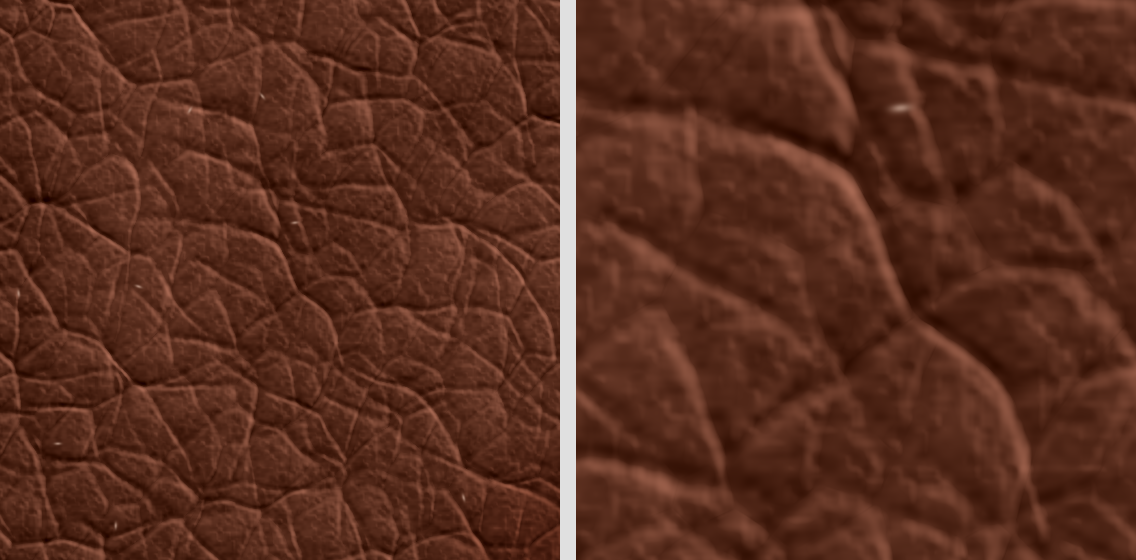
Left: the whole. Right: its middle third, enlarged.
A WebGL 1 fragment shader for this texture:

```glsl
precision highp float;
// Brown grained leather: crossing creases lit from the upper right, with fine pores and dust.

#define CREASE_WIDTH 0.0061
#define DOME_WIDTH 0.024
#define DOME_DEPTH 0.18
#define WARP 0.018
#define GRAIN 0.0025
#define HIGHLIGHT 0.28
#define SHADOW 0.12
#define SIDE_LIGHT 0.08
#define OCCLUSION 2.8
#define MOTTLE 0.072
#define LEATHER vec3(0.322, 0.157, 0.098)
#define TINT vec3(1.0, 0.76, 0.68)

uniform vec2 u_resolution;

const vec2 LIGHT_DIR = vec2(0.58, 0.815);

vec2 hash2(vec2 p) {
  vec3 q = fract(vec3(p.xyx) * vec3(0.1031, 0.1030, 0.0973));
  q += dot(q, q.yzx + 33.33);
  return fract((q.xx + q.yz) * q.zy);
}

float noise(vec2 p) {
  vec2 i = floor(p), f = fract(p);
  f = f * f * f * (f * (f * 6.0 - 15.0) + 10.0);
  float low = mix(hash2(i).x, hash2(i + vec2(1, 0)).x, f.x);
  float high = mix(hash2(i + vec2(0, 1)).x, hash2(i + vec2(1, 1)).x, f.x);
  return mix(low, high, f.y);
}

vec2 noise2(vec2 p) {
  return vec2(noise(p), noise(p + 41.7)) - 0.5;
}

float siteDistance(vec2 p, vec2 offset) {
  vec2 cell = floor(p) + offset;
  return length(cell + 0.05 + 0.9 * hash2(cell) - p);
}

// Soft grooves on the borders of irregular cells: x narrow, y broad
vec2 cellGrooves(vec2 p, vec2 width) {
  float nearest = 9.0;
  for (int y = -1; y <= 1; y++)
  for (int x = -1; x <= 1; x++)
    nearest = min(nearest, siteDistance(p, vec2(x, y)));
  // Every site adds its own border; the nearest one itself adds exactly 1
  vec2 total = vec2(-1.0);
  for (int y = -2; y <= 2; y++)
  for (int x = -2; x <= 2; x++) {
    vec2 d = 0.55 * (siteDistance(p, vec2(x, y)) - nearest) / width;
    total += exp(-d * d);
  }
  return 1.5 * (1.0 - exp(-total));
}

// One family of creases, stretched along a direction; depth fades along them
float creases(vec2 p, float angle, vec2 density, float seed) {
  float c = cos(angle), s = sin(angle);
  vec2 q = vec2(c * p.x + s * p.y, c * p.y - s * p.x);
  vec2 width = vec2(CREASE_WIDTH, DOME_WIDTH);
  vec2 groove = cellGrooves(q * density + seed, width * 0.5 * (density.x + density.y));
  float depth = mix(0.5, 1.4, noise(p * 8.0 + seed));
  return -depth * dot(groove, width * vec2(1.0, DOME_DEPTH));
}

float creaseHeight(vec2 p) {
  vec2 q = p + WARP * 2.0 * noise2(p * 6.0 + 20.0)
             + WARP * 0.5 * noise2(p * 20.0 + 60.0);
  return creases(q, -0.7, vec2(5.4, 7.2), 13.0)
       + 0.8 * creases(q, 0.25, vec2(6.8, 8.2), 37.0)
       + 0.65 * creases(q, 1.45, vec2(8.0, 12.0), 71.0);
}

float grainHeight(vec2 p) {
  return GRAIN * (noise(p * 62.0 + 5.0) + 0.7 * noise(p * 130.0 + 9.0));
}

// Sparse pale flecks, each a short soft stroke
float dust(vec2 p) {
  vec2 cell = floor(p * 7.0);
  vec2 pick = hash2(cell + 91.0);
  vec2 d = (fract(p * 7.0) - 0.2 - 0.6 * hash2(cell + 17.0)) / 7.0;
  float angle = 6.28 * pick.y;
  vec2 along = vec2(cos(angle), sin(angle));
  vec2 size = vec2(dot(d, along) / 0.006, dot(d, vec2(-along.y, along.x)) / 0.0025);
  return step(pick.x, 0.1) * exp(-dot(size, size));
}

void main() {
  vec2 p = gl_FragCoord.xy / min(u_resolution.x, u_resolution.y);
  vec2 e = vec2(0.0014, 0.0);

  // Relief lighting from finite differences
  float crease = creaseHeight(p);
  float h = crease + grainHeight(p);
  vec2 slope = vec2(creaseHeight(p + e.xy) + grainHeight(p + e.xy),
                    creaseHeight(p + e.yx) + grainHeight(p + e.yx)) - h;
  slope /= e.x;
  float facing = -dot(slope, LIGHT_DIR);
  float shade = facing * (facing > 0.0 ? HIGHLIGHT : SHADOW);
  shade += SIDE_LIGHT * abs(slope.x);
  shade /= 1.0 + 1.2 * abs(shade);
  shade += OCCLUSION * (crease + 0.007);

  // Uneven dye and pores
  shade += MOTTLE * (0.7 * noise(p * 36.0) + noise(p * 105.0 + 3.0) - 0.85);
  shade += 0.06 * (noise(p * 3.5 + 8.0) - 0.5);

  vec3 color = LEATHER + TINT * shade;
  float corner = smoothstep(0.3, 0.0, length(p - vec2(1.0, 0.0)));
  color *= mix(vec3(1), vec3(0.92, 0.78, 0.7), corner);
  color = mix(color, vec3(0.74, 0.6, 0.53), 0.8 * dust(p));
  gl_FragColor = vec4(clamp(color, 0.0, 1.0), 1.0);
}
```
